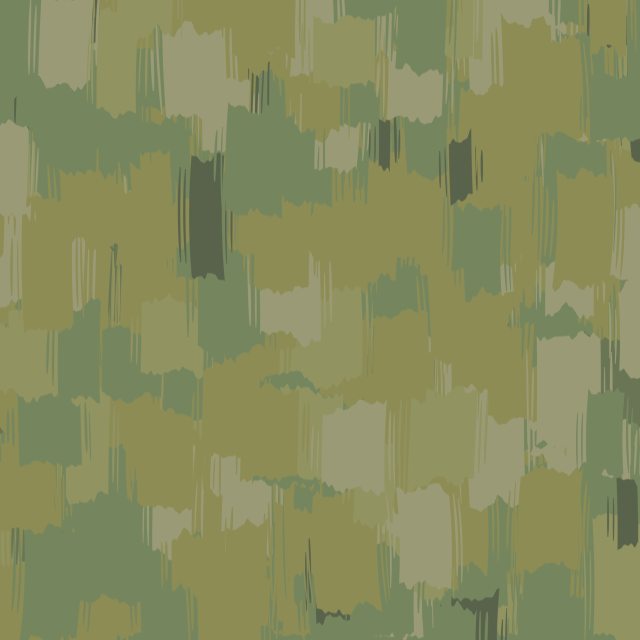
This pattern is drawn by a WebGL 1 fragment shader. Its source:

```glsl
precision highp float;
uniform vec2 u_resolution;

const vec3 OLIVE = vec3(0.55, 0.55, 0.33);
const vec3 LIGHT_OLIVE = vec3(0.57, 0.575, 0.38);
const vec3 GREEN = vec3(0.46, 0.525, 0.368);
const vec3 BEIGE = vec3(0.605, 0.605, 0.465);
const vec3 DARK = vec3(0.35, 0.39, 0.30);
const vec3 DIM_GREEN = vec3(0.41, 0.46, 0.33);

// Chance of each colour; olive takes the rest.
const float DARK_SHARE = 0.035;
const float DIM_SHARE = 0.025;
const float BEIGE_SHARE = 0.10;
const float LIGHT_SHARE = 0.12;
const float GREEN_SHARE = 0.35;
const float GREEN_CLUSTERING = 0.45;

const int LAYERS = 5;
const vec2 CELL = vec2(0.12, 0.15);
const vec2 HALF_MIN = vec2(0.028, 0.04);
const vec2 HALF_MAX = vec2(0.053, 0.098);
const float LEAN = 0.10;
const float BEND = 1.2;
const float TOOTH_WIDTH = 0.0055;
const float TOOTH_DEPTH = 0.011;
const float STEP_WIDTH = 0.022;
const float STEP_DEPTH = 0.024;
const float STRAND_GAP = 0.008;
const float STRAND_HALF = 0.0024;

float hash(vec2 p) {
  return fract(sin(dot(p, vec2(127.1, 311.7))) * 43758.5453);
}

float noise(vec2 p) {
  vec2 i = floor(p);
  vec2 f = fract(p);
  f = f * f * (3.0 - 2.0 * f);
  return mix(mix(hash(i), hash(i + vec2(1.0, 0.0)), f.x),
             mix(hash(i + vec2(0.0, 1.0)), hash(i + 1.0), f.x), f.y);
}

float noiseLine(float x, float seed) {
  float i = floor(x);
  return mix(hash(vec2(i, seed)), hash(vec2(i + 1.0, seed)),
             smoothstep(0.0, 1.0, fract(x)));
}

vec3 pickColour(float pick, vec2 centre) {
  float cluster = noise(centre * 3.5 + 40.0) - 0.5;
  float limit = DARK_SHARE;
  if (pick < limit) return DARK;
  limit += DIM_SHARE;
  if (pick < limit) return DIM_GREEN;
  limit += BEIGE_SHARE;
  if (pick < limit) return BEIGE;
  limit += LIGHT_SHARE;
  if (pick < limit) return LIGHT_OLIVE;
  limit += GREEN_SHARE + GREEN_CLUSTERING * cluster;
  return pick < limit ? GREEN : OLIVE;
}

// Distance to a flat vertical stroke with ragged ends and loose side strands.
float strokeDistance(vec2 p, vec2 size, float seed) {
  p.x += (hash(vec2(seed, 1.0)) - 0.5) * LEAN * p.y;
  p.x += (hash(vec2(seed, 2.0)) - 0.5) * BEND * p.y * p.y;

  float endSeed = seed + (p.y > 0.0 ? 5.0 : 9.0);
  float ragged = TOOTH_DEPTH * (noiseLine(p.x / TOOTH_WIDTH, endSeed) - 0.5)
               + STEP_DEPTH * (noiseLine(p.x / STEP_WIDTH, endSeed + 2.0) - 0.5);
  float d = max(abs(p.x) - size.x, (abs(p.y) - size.y - ragged) * 0.6);

  for (int i = 0; i < 4; i++) {
    float k = float(i);
    float side = mod(k, 2.0) * 2.0 - 1.0;
    float r = hash(vec2(seed, k + 11.0));
    float s = hash(vec2(seed, k + 21.0));
    float offset = size.x + STRAND_GAP * (0.7 + floor(k * 0.5) + 0.4 * r);
    float x = p.x - side * offset + (s - 0.5) * 0.05 * p.y;
    float y = p.y - (r - 0.5) * size.y * 0.4;
    float reach = size.y * mix(0.45, 0.95, s);
    float taper = 1.0 - 0.6 * pow(min(abs(y) / reach, 1.0), 3.0);
    float strand = max(abs(x) - STRAND_HALF * (0.4 + 0.6 * r) * taper, abs(y) - reach);
    d = min(d, strand);
  }
  return d;
}

void main() {
  float scale = min(u_resolution.x, u_resolution.y);
  vec2 uv = gl_FragCoord.xy / scale;
  float edge = 0.7 / scale;
  vec3 colour = OLIVE;

  for (int layer = 0; layer < LAYERS; layer++) {
    float l = float(layer);
    vec2 shift = CELL * vec2(hash(vec2(l, 3.0)), hash(vec2(l, 7.0)));
    vec2 home = floor((uv + shift) / CELL);
    // Neighbouring cells are painted in one fixed order.
    for (int j = -1; j <= 1; j++) {
      for (int i = -1; i <= 1; i++) {
        vec2 id = home + vec2(float(i), float(j));
        float seed = floor(hash(id + l * 17.3) * 900.0) + l;
        vec2 jitter = vec2(hash(id + l * 5.1 + 31.0), hash(id + l * 7.7 + 57.0));
        vec2 centre = (id + jitter) * CELL - shift;
        vec2 p = uv - centre;
        if (abs(p.x) > CELL.x || abs(p.y) > CELL.y) continue;

        float pick = hash(id + l * 9.3 + 83.0);
        vec2 grow = vec2(hash(vec2(seed, 33.0)), hash(vec2(seed, 37.0)));
        vec2 size = mix(HALF_MIN, HALF_MAX, grow);
        if (pick < DARK_SHARE) size.x *= mix(0.25, 0.9, grow.y);
        float d = strokeDistance(p, size, seed);
        colour = mix(colour, pickColour(pick, centre), 1.0 - smoothstep(-edge, edge, d));
      }
    }
  }
  gl_FragColor = vec4(colour, 1.0);
}
```
